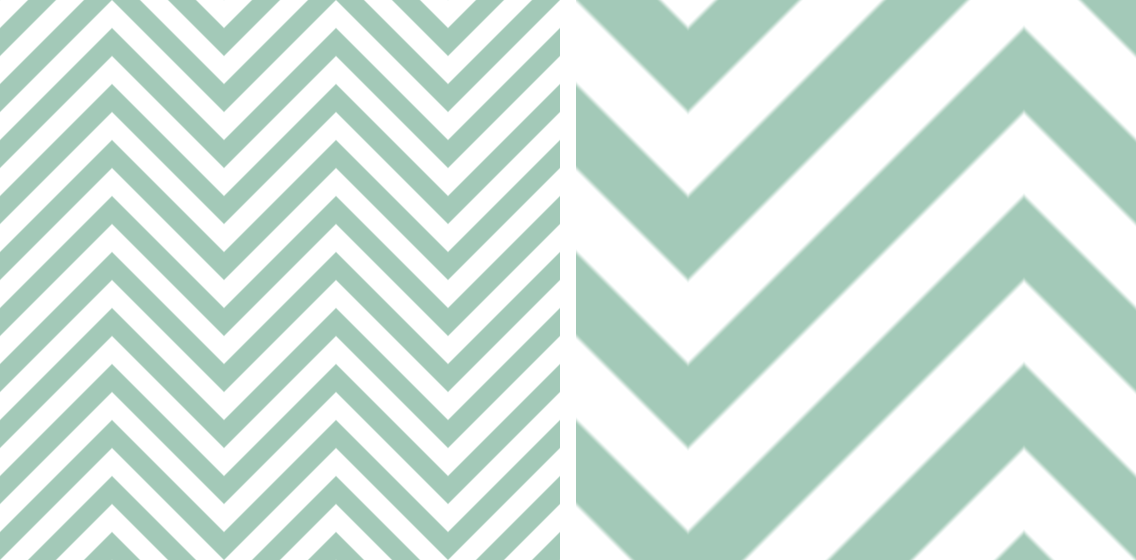
Left: the whole. Right: its middle third, enlarged.
A three.js fragment shader for this pattern:

```glsl
// Chevron stripes: equal bands of sage green and white folded into a zigzag.
// A triangle wave shifts the height at each x, then the shifted height is
// repeated and turned into a distance to the nearest band edge.

varying vec2 vUv;

const vec3 SAGE = vec3(0.64, 0.79, 0.72);
const vec3 WHITE = vec3(1.0);

const float ZIGZAG_WIDTH = 0.4;     // peak to peak: 2.5 across
const float STRIPE_PERIOD = 0.1;    // green plus white: 10 down
const float GREEN_SHARE = 0.5;      // part of each period that is green
const float SLOPE = 1.0;            // steepness of the zigzag arms
const float EDGE_SOFTNESS = 0.0018; // half width of the edge blend

// Drop below the peak line: zero at peaks, greatest at valleys.
float zigzagDrop(float x) {
  return SLOPE * ZIGZAG_WIDTH * abs(fract(x / ZIGZAG_WIDTH) - 0.5);
}

// Signed distance to the nearest green band, negative inside it.
float stripeDistance(vec2 p) {
  float phase = (p.y + zigzagDrop(p.x)) / STRIPE_PERIOD;
  float halfBand = 0.5 * GREEN_SHARE;
  float fromCentre = abs(fract(phase - halfBand + 0.5) - 0.5);
  return (fromCentre - halfBand) * STRIPE_PERIOD / sqrt(1.0 + SLOPE * SLOPE);
}

void main() {
  float whiteness = smoothstep(-EDGE_SOFTNESS, EDGE_SOFTNESS, stripeDistance(vUv));
  gl_FragColor = vec4(mix(SAGE, WHITE, whiteness), 1.0);
}
```
